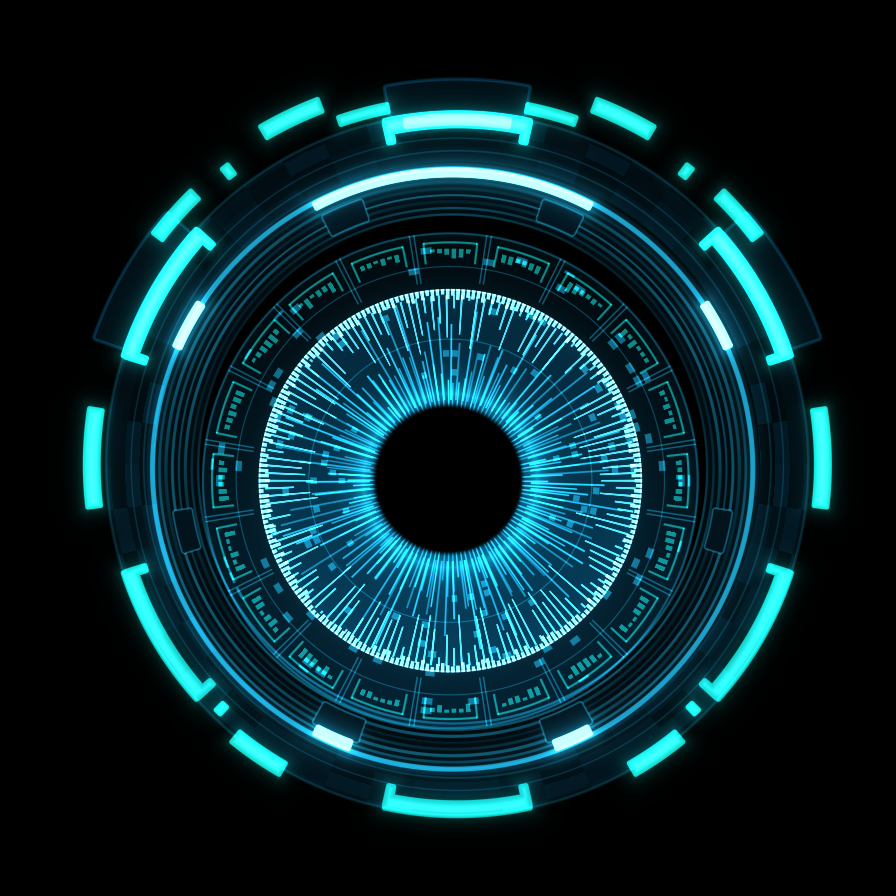
This background is drawn by a Shadertoy shader. Its source:

```glsl
// A glowing mechanical eye: a black pupil, a ray-filled iris with coded rings,
// and a dark lens housing with lit plates. Each layer uses polar coordinates
// about its own centre, with hashed angular cells for the fine detail.
const vec3 TEAL = vec3(0.07, 0.84, 0.80);
const vec3 BLUE = vec3(0.10, 0.55, 0.68);
const vec3 DEEP = vec3(0.015, 0.15, 0.22);
const vec3 ICE = vec3(0.70, 0.96, 1.0);
float px;

float hash(vec2 p) {
    vec3 q = fract(p.xyx * 0.1031);
    q += dot(q, q.yzx + 33.33);
    return fract((q.x + q.y) * q.z);
}

float fill(float d) { return smoothstep(px, -px, d); }
float line(float d, float w) { return fill(abs(d) - w); }
float span(float x, float a, float b) { return fill(a - x) * fill(x - b); }

// Radius and signed angle in degrees, zero at the top
vec2 polar(vec2 p) { return vec2(length(p), degrees(atan(p.x, p.y))); }

// Distance to a curved box: centre r, a (degrees), half sizes h, w (degrees)
float arcBox(vec2 q, float r, float a, float h, float w) {
    vec2 d = abs(vec2(q.x - r, radians(q.y - a) * r)) - vec2(h, radians(w) * r) + 0.003;
    return length(max(d, 0.0)) + min(max(d.x, d.y), 0.0) - 0.003;
}

vec3 lamp(float d, float power) {
    vec3 c = TEAL * fill(d) + ICE * 0.4 * power * smoothstep(0.0, -0.01, d);
    return power * (c + TEAL * 0.28 * exp(-max(d, 0.0) * 130.0));
}

// Hashed radial strokes from r0 to at most r1
float rays(vec2 q, float count, float r0, float r1, float vary, float width) {
    float t = (q.y / 360.0 + 0.5) * count, h = hash(vec2(floor(t), count));
    float x = (fract(t) - 0.5 - (h - 0.5) * 0.35) * 6.2832 * q.x / count;
    return line(x, width) * span(q.x, r0, r1 - vary * hash(vec2(count, floor(t)))) * (0.45 + 0.55 * h);
}

vec3 iris(vec2 p) {
    vec2 q = polar(p - vec2(0.5026, 0.4635));
    float r = q.x, turn = q.y / 360.0 + 0.5;
    vec3 c = DEEP * fill(r - 0.278) * mix(0.85, 0.3, smoothstep(0.2, 0.7, p.y));
    c += DEEP * 0.75 * fill(r - 0.214) + BLUE * 0.65 * exp(-abs(r - 0.097) * 75.0);

    // Fibres around the pupil and pale strokes hanging from the tick ring
    c += BLUE * 1.25 * rays(q, 110.0, 0.08, 0.152, 0.045, 0.0008);
    c += BLUE * 1.3 * rays(q, 83.0, 0.09, 0.207, 0.07, 0.001);
    float t = turn * 150.0;
    float start = 0.204 - 0.06 * hash(vec2(floor(t), 4.0));
    c += vec3(0.3, 0.72, 0.78) * span(r, start, 0.207) * smoothstep(0.2, 0.08, abs(fract(t) - 0.5));
    t = turn * 230.0;
    start = 0.201 + 0.008 * hash(vec2(floor(t), 9.0));
    c += ICE * 0.85 * span(r, start, 0.214) * smoothstep(0.43, 0.25, abs(fract(t) - 0.5));
    c += ICE * 0.35 * line(r - 0.213, 0.001) + BLUE * 0.12 * exp(-abs(r - 0.21) * 90.0);

    // Scattered data cells
    vec2 cell = vec2(turn * 90.0, r * 95.0), edge = abs(fract(cell) - 0.5);
    float bit = step(0.91, hash(floor(cell))) * smoothstep(0.4, 0.28, max(edge.x, edge.y));
    c += BLUE * 0.65 * bit * span(r, 0.115, 0.268);

    // Outer code ring: brackets, teeth and thin grid lines
    t = turn * 20.0 + 0.5;
    float x = abs(fract(t) - 0.5), arc = 0.31416 * r, teeth = turn * 200.0;
    float code = line(r - 0.266, 0.0012) * fill((x - 0.36) * arc);
    code += line((x - 0.36) * arc, 0.0012) * span(r, 0.243, 0.267);
    start = 0.247 + 0.009 * hash(vec2(floor(teeth), 6.0));
    code += step(x, 0.28) * span(r, start, 0.259) * smoothstep(0.4, 0.26, abs(fract(teeth) - 0.5));
    c += TEAL * 0.58 * code * step(0.1, hash(vec2(floor(t), 2.0)));
    c += BLUE * 0.55 * line((x - 0.47) * arc, 0.0008) * span(r, 0.222, 0.277);
    c += BLUE * 0.42 * (line(r - 0.158, 0.0006) + line(r - 0.239, 0.0006) + line(r - 0.276, 0.0011));
    return c * smoothstep(0.079, 0.087, length(p - vec2(0.5, 0.465)));
}

vec3 lens(vec2 p) {
    vec2 q = polar(p - vec2(0.5052, 0.4766));
    q.y = abs(q.y);
    vec3 c = DEEP * 0.3 * span(q.x, 0.283, 0.342);
    for (float k = 0.0; k < 7.0; k++) {
        float h = hash(vec2(k, 21.0));
        float shade = 0.32 + 0.2 * sin(radians(q.y) * (1.0 + floor(3.0 * h)) + 6.0 * h);
        c += BLUE * shade * line(q.x - 0.284 - 0.0072 * k, 0.0008 + 0.0012 * h);
    }
    c += BLUE * (0.85 * line(q.x - 0.335, 0.0028) + 0.22 * exp(-abs(q.x - 0.335) * 120.0));

    // Mirrored clips and white reflections
    float clip = min(arcBox(q, 0.305, 23.0, 0.013, 4.5), arcBox(q, 0.31, 156.0, 0.014, 5.0));
    clip = min(clip, arcBox(q, 0.305, 103.0, 0.011, 4.5));
    c = mix(c, DEEP * 0.5, fill(clip)) + BLUE * 0.5 * line(clip, 0.001);
    float shine = min(arcBox(q, 0.331, 0.0, 0.0055, 28.0), arcBox(q, 0.336, 61.5, 0.006, 5.0));
    shine = min(shine, arcBox(q, 0.329, 156.0, 0.007, 4.0));
    return c + ICE * fill(shine) + BLUE * 0.55 * exp(-max(shine, 0.0) * 110.0);
}

vec3 housing(vec2 p) {
    vec2 q = polar(p - vec2(0.5104, 0.4818));
    q.y = abs(q.y);
    vec2 f = vec2(q.x, abs(mod(q.y + 30.0, 60.0) - 30.0));

    // Dim segmented body and outlined outer boxes
    float panel = hash(floor(vec2(q.y / 7.5, q.x * 62.0)));
    vec3 c = DEEP * (0.22 + 0.45 * panel) * span(q.x, 0.338, 0.392);
    c += BLUE * 0.22 * (line(q.x - 0.35, 0.001) + line(q.x - 0.364, 0.0008) + line(q.x - 0.392, 0.0015));
    float box = arcBox(f, 0.412, 0.0, 0.018, 11.0);
    c += DEEP * (0.4 * fill(box) + 0.9 * line(box, 0.0018)) * step(q.y, 82.0);

    // Six hooked plates, two side plates, then smaller lamps
    float plate = min(arcBox(f, 0.385, 0.0, 0.01, 12.4), arcBox(f, 0.378, 11.6, 0.014, 0.9));
    c += lamp(plate, mix(1.0, 0.72, smoothstep(70.0, 130.0, q.y)));
    c += ICE * 0.5 * fill(arcBox(q, 0.385, 0.0, 0.007, 9.0));
    c += lamp(arcBox(q, 0.408, 89.0, 0.01, 8.0), 0.85);
    float small = min(arcBox(q, 0.429, 25.6, 0.01, 5.0), arcBox(q, 0.42, 48.5, 0.009, 4.6));
    small = min(small, min(arcBox(q, 0.405, 15.0, 0.007, 4.3), arcBox(q, 0.415, 38.0, 0.009, 0.9)));
    small = min(small, min(arcBox(q, 0.392, 145.5, 0.01, 5.0), arcBox(q, 0.379, 136.0, 0.008, 0.9)));
    return c + lamp(small, 0.8);
}

void mainImage(out vec4 fragColor, in vec2 fragCoord) {
    float size = min(iResolution.x, iResolution.y);
    px = 0.75 / size;
    vec2 p = (fragCoord - 0.5 * iResolution.xy) / size + 0.5;
    fragColor = vec4(clamp(iris(p) + lens(p) + housing(p), 0.0, 1.0), 1.0);
}
```
